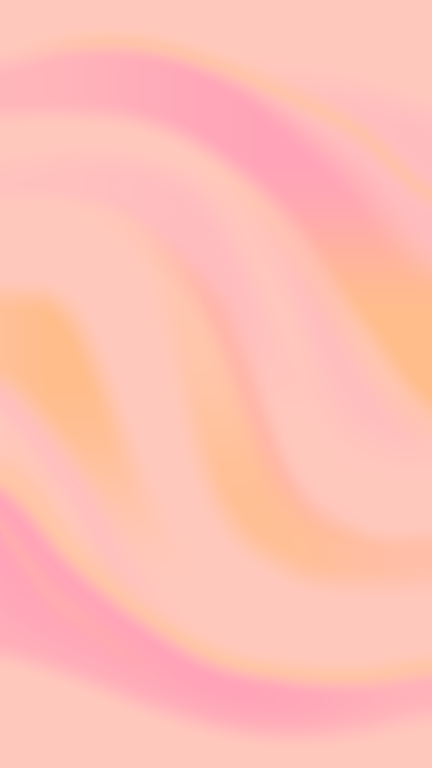
Reproduce this background procedurally as a WebGL 2 fragment shader.

```glsl
#version 300 es
precision highp float;
// Soft flowing ribbons of pink and apricot sweeping across a pale blush ground.

uniform vec2 u_resolution;
out vec4 fragColor;

const vec3 BLUSH   = vec3(1.00, 0.785, 0.74);
const vec3 ROSE    = vec3(1.00, 0.64, 0.72);
const vec3 PALE    = vec3(1.00, 0.73, 0.75);
const vec3 APRICOT = vec3(1.00, 0.74, 0.54);
const vec3 PEACH   = vec3(1.00, 0.77, 0.62);
const vec3 SALMON  = vec3(1.00, 0.70, 0.65);

// Smooth curve through seven evenly spaced heights (Catmull-Rom).
float curve(float x, float h[7]) {
  float s = clamp(x, 0.0, 1.0) * 6.0;
  int i = min(int(s), 5);
  float t = s - float(i);
  float a = h[max(i - 1, 0)], b = h[i], c = h[i + 1], d = h[min(i + 2, 6)];
  return b + 0.5 * t * (c - a + t * (2.0 * a - 5.0 * b + 4.0 * c - d
           + t * (3.0 * (b - c) + d - a)));
}

// Approximate distance below a curve, in canvas widths.
float below(vec2 p, float aspect, float h[7]) {
  float e = 0.01;
  float slope = (curve(p.x + e, h) - curve(p.x - e, h)) / (2.0 * e) * aspect;
  return (p.y - curve(p.x, h)) * aspect / sqrt(1.0 + slope * slope);
}

// Coverage between an upper and a lower edge, each with its own softness.
float band(float upper, float lower, float softUpper, float softLower) {
  return smoothstep(-softUpper, softUpper, upper)
       * smoothstep(-softLower, softLower, -lower);
}

float glow(float d, float width) {
  return exp(-d * d / (width * width));
}

float fall(float a, float b, float x) {
  return 1.0 - smoothstep(a, b, x);
}

// Upper ribbon: rose turning into apricot, with a thin rim and a pale haze.
vec3 upperRibbon(vec3 col, vec2 p, float aspect) {
  float haze  = below(p, aspect, float[7](.078, .057, .060, .076, .094, .117, .146));
  float rim   = below(p, aspect, float[7](.074, .056, .057, .083, .123, .173, .254));
  float top   = below(p, aspect, float[7](.083, .063, .064, .092, .150, .234, .345));
  float base  = below(p, aspect, float[7](.150, .148, .158, .202, .284, .419, .534));
  float trail = below(p, aspect, float[7](.182, .182, .195, .247, .332, .514, .573));

  col = mix(col, PALE, 0.75 * glow(trail, 0.065) * smoothstep(0.48, 0.75, p.x)
                     * fall(0.85, 1.1, p.x));
  col = mix(col, PEACH, 0.35 * glow(base - 0.03, 0.035) * smoothstep(0.4, 0.65, p.x));
  col = mix(col, PALE, 0.85 * band(haze, top, 0.05, 0.06) * smoothstep(0.45, 0.95, p.x));
  vec3 tint = mix(ROSE, APRICOT, smoothstep(0.21, 0.43, p.y));
  float strength = mix(0.5, 0.97, smoothstep(0.0, 0.62, p.x));
  float soft = mix(0.035, 0.065, smoothstep(0.4, 0.9, p.x));
  col = mix(col, tint, strength * band(top, base, soft, 0.035));
  return mix(col, PEACH, 0.6 * glow(rim, 0.022) * smoothstep(0.0, 0.25, p.x));
}

// Middle ribbon: a pale pink fold lying over an apricot one.
vec3 middleRibbon(vec3 col, vec2 p, float aspect) {
  float top   = below(p, aspect, float[7](.215, .206, .216, .273, .465, .573, .612));
  float ridge = below(p, aspect, float[7](.257, .259, .297, .410, .629, .694, .699));
  float base  = below(p, aspect, float[7](.265, .280, .341, .647, .740, .760, .759));

  float pink = band(top, ridge, 0.045, 0.025) * fall(0.34, 0.58, p.y);
  col = mix(col, PALE, 0.85 * pink * mix(0.55, 1.0, smoothstep(0.0, 0.45, p.x)));
  vec3 tint = mix(mix(PEACH, APRICOT, smoothstep(0.45, 0.66, p.y)),
                  SALMON, 0.55 * smoothstep(0.6, 1.0, p.x));
  float strength = mix(0.35, 0.78, smoothstep(0.3, 0.62, p.y))
                 * mix(1.0, 0.75, smoothstep(0.65, 1.0, p.x));
  col = mix(col, tint, strength * band(ridge, base, 0.03, 0.045)
                     * smoothstep(0.12, 0.45, p.x));
  float crease = smoothstep(0.26, 0.42, p.y) * fall(0.55, 0.9, p.x);
  return mix(col, SALMON, 0.75 * crease * glow(ridge, 0.034));
}

// Left ribbon: an apricot plume tapering down, with a pale pink underside.
vec3 leftRibbon(vec3 col, vec2 p, float aspect) {
  float top  = below(p, aspect, float[7](.381, .414, .638, .794, .859, .885, .885));
  float base = below(p, aspect, float[7](.495, .596, .745, .833, .866, .885, .885));

  col = mix(col, PALE, 0.6 * glow(base - 0.035, 0.04) * fall(0.2, 0.48, p.x));
  float strength = mix(0.75, 0.97, smoothstep(0.0, 0.13, p.x)) * fall(0.48, 0.78, p.y);
  return mix(col, APRICOT, strength * band(top, base, 0.045, 0.04));
}

// Lower ribbon: rose with a bright peach rim and a faint inner crease.
vec3 lowerRibbon(vec3 col, vec2 p, float aspect) {
  float top  = below(p, aspect, float[7](.638, .738, .814, .868, .888, .892, .880));
  float base = below(p, aspect, float[7](.853, .880, .918, .947, .960, .954, .935));

  float rimWidth = mix(0.055, 0.028, smoothstep(0.0, 0.4, p.x));
  col = mix(col, PEACH, 0.7 * glow(top + 0.018, rimWidth));
  float depth = clamp(top / max(top - base, 0.01), 0.0, 1.0);
  float strength = mix(0.98, 0.68, smoothstep(0.35, 1.0, depth))
                 * mix(1.0, 0.62, smoothstep(0.55, 1.0, p.x));
  col = mix(col, ROSE, strength * band(top, base, 0.028, 0.035));
  return mix(col, SALMON, 0.5 * glow(top - 0.075, 0.025) * fall(0.15, 0.45, p.x));
}

void main() {
  vec2 p = gl_FragCoord.xy / u_resolution;
  p.y = 1.0 - p.y; // heights are measured down from the top
  float aspect = u_resolution.y / u_resolution.x;

  vec3 col = upperRibbon(BLUSH, p, aspect);
  col = middleRibbon(col, p, aspect);
  col = leftRibbon(col, p, aspect);
  col = lowerRibbon(col, p, aspect);
  fragColor = vec4(col, 1.0);
}
```
